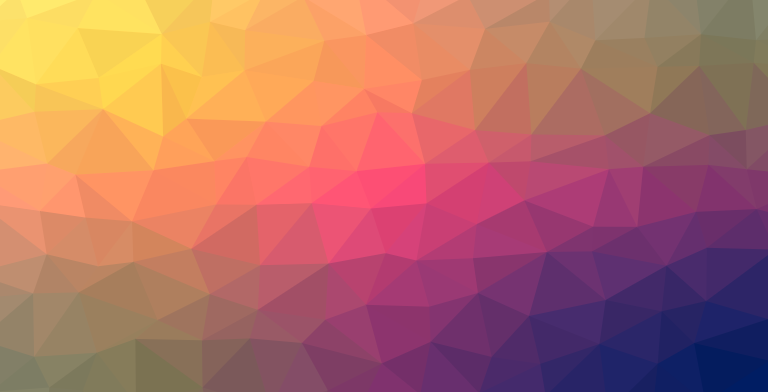
Give the GLSL for this background, as a Shadertoy shader.

```glsl
// Low-poly mesh of flat triangles running from yellow through pink to navy.

// Mesh, in units of the canvas height
const vec2  CELL_SIZE   = vec2(0.143, 0.117);
const vec2  GRID_ORIGIN = vec2(0.086, 0.102);
const float JITTER      = 0.62;   // full range of vertex offset, in cells
const float FACET_SHADE = 0.075;  // full range of brightness per triangle

// Colour ramp, shared by both axes
const vec3 PALE   = vec3(1.00, 0.90, 0.44);
const vec3 YELLOW = vec3(1.00, 0.82, 0.28);
const vec3 PINK   = vec3(1.00, 0.28, 0.47);
const vec3 PURPLE = vec3(0.33, 0.18, 0.43);
const vec3 NAVY   = vec3(0.00, 0.11, 0.38);
const float YELLOW_AT = 0.20;
const float PINK_AT   = 0.50;
const float PURPLE_AT = 0.75;
const float NAVY_AT   = 0.95;

vec2 hash22(vec2 p) {
    vec3 q = fract(vec3(p.xyx) * vec3(0.1031, 0.1030, 0.0973));
    q += dot(q, q.yzx + 33.33);
    return fract((q.xx + q.yz) * q.zy);
}

float cross2(vec2 a, vec2 b) {
    return a.x * b.y - a.y * b.x;
}

float ramp01(float from, float to, float t) {
    return clamp((t - from) / (to - from), 0.0, 1.0);
}

vec3 ramp(float t) {
    vec3 c = mix(PALE, YELLOW, ramp01(0.0, YELLOW_AT, t));
    c = mix(c, PINK, ramp01(YELLOW_AT, PINK_AT, t));
    c = mix(c, PURPLE, ramp01(PINK_AT, PURPLE_AT, t));
    return mix(c, NAVY, ramp01(PURPLE_AT, NAVY_AT, t));
}

// Average of a left-to-right and a top-to-bottom ramp
vec3 gradient(vec2 uv) {
    return 0.5 * (ramp(uv.x) + ramp(1.0 - uv.y));
}

// Jittered grid vertex, in cell units
vec2 gridVertex(vec2 id) {
    return id + JITTER * (hash22(id + 71.0) - 0.5);
}

// Signed distance to the line a-b, positive on its right side
float edgeDistance(vec2 p, vec2 a, vec2 b) {
    return -cross2(normalize(b - a), p - a);
}

// Adds one counter-clockwise triangle: colour in rgb, coverage in a
void addTriangle(inout vec4 sum, vec2 p, vec2 a, vec2 b, vec2 c,
                 float aspect, float pixel) {
    a = a * CELL_SIZE + GRID_ORIGIN;
    b = b * CELL_SIZE + GRID_ORIGIN;
    c = c * CELL_SIZE + GRID_ORIGIN;
    float d = max(edgeDistance(p, a, b),
              max(edgeDistance(p, b, c), edgeDistance(p, c, a)));
    float coverage = clamp(0.5 - d / pixel, 0.0, 1.0);

    vec2 middle = (a + b + c) / 3.0;
    float shade = 1.0 + FACET_SHADE * (hash22(middle * 517.0).x - 0.5);
    vec3 colour = gradient(middle / vec2(aspect, 1.0)) * shade;
    sum += vec4(colour, 1.0) * coverage;
}

void mainImage(out vec4 fragColor, in vec2 fragCoord) {
    float aspect = iResolution.x / iResolution.y;
    float pixel = 1.0 / iResolution.y;
    vec2 p = fragCoord * pixel;
    vec2 home = floor((p - GRID_ORIGIN) / CELL_SIZE);
    vec4 sum = vec4(0.0);

    // Split each nearby quad along its shorter diagonal
    for (int j = -1; j <= 1; j++) {
        for (int i = -1; i <= 1; i++) {
            vec2 id = home + vec2(float(i), float(j));
            vec2 a = gridVertex(id);
            vec2 b = gridVertex(id + vec2(1.0, 0.0));
            vec2 c = gridVertex(id + vec2(1.0, 1.0));
            vec2 d = gridVertex(id + vec2(0.0, 1.0));
            if (distance(a, c) < distance(b, d)) {
                addTriangle(sum, p, a, b, c, aspect, pixel);
                addTriangle(sum, p, a, c, d, aspect, pixel);
            } else {
                addTriangle(sum, p, a, b, d, aspect, pixel);
                addTriangle(sum, p, b, c, d, aspect, pixel);
            }
        }
    }

    fragColor = vec4(sum.rgb / max(sum.a, 0.001), 1.0);
}
```
